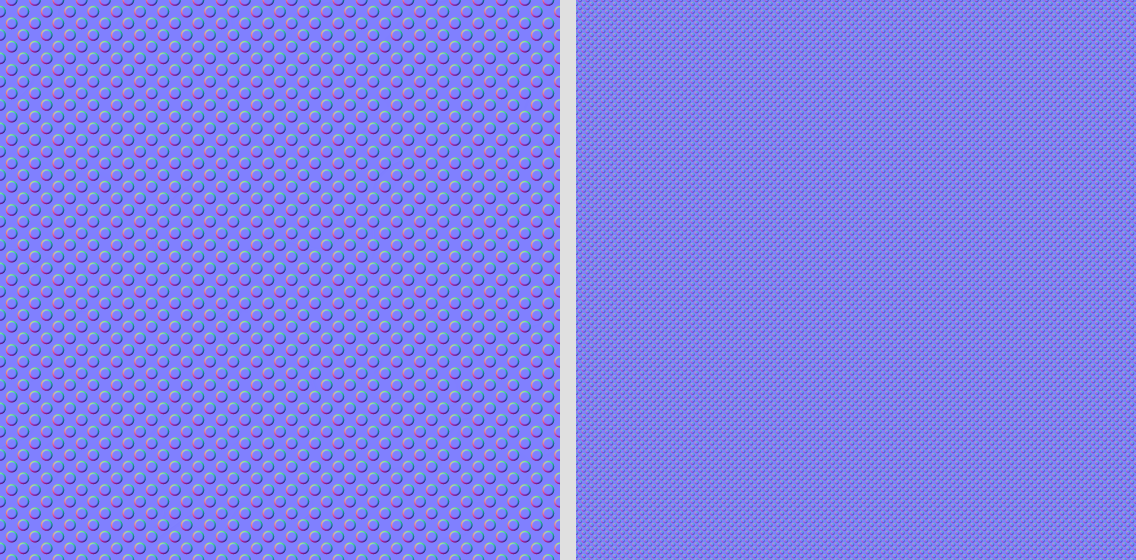
Left, the tile; right, the same tile 3 across and 3 down.
Write a Shadertoy shader that draws this texture map.

```glsl
const float REPEATS = 24.0;        // cells per side, two studs in each
const float STUD_RADIUS = 0.25;    // in cells
const float BEVEL_WIDTH = 0.08;    // in cells
const int SAMPLES = 4;             // per pixel side

vec2 hashDirection(vec2 cell, float seed) {
    float h = fract(sin(dot(cell, vec2(127.1, 311.7)) + seed) * 43758.5);
    return vec2(cos(6.2832 * h), sin(6.2832 * h));
}

// Wrapping gradient noise: value in x, derivative in yz
vec3 gradientNoise(vec2 p, float period, float seed) {
    vec2 cell = floor(p);
    vec2 f = p - cell;
    vec2 u = f * f * f * (f * (f * 6.0 - 15.0) + 10.0);
    vec2 du = 30.0 * f * f * (f * (f - 2.0) + 1.0);
    vec3 sum = vec3(0.0);
    for (int j = 0; j < 2; j++) {
        for (int i = 0; i < 2; i++) {
            vec2 corner = vec2(i, j);
            vec2 g = hashDirection(mod(cell + corner, period), seed);
            float ramp = dot(g, f - corner);
            vec2 w = mix(1.0 - u, u, corner);
            vec2 dw = (2.0 * corner - 1.0) * du;
            sum += vec3(w.x * w.y * ramp,
                        w.x * w.y * g + ramp * vec2(dw.x * w.y, w.x * dw.y));
        }
    }
    return sum;
}

// Offset from the nearest stud centre on the staggered grid
vec2 nearestStud(vec2 p) {
    vec2 a = fract(p + vec2(0.0, 0.5)) - 0.5;
    vec2 b = fract(p + vec2(0.5, 0.0)) - 0.5;
    return dot(a, a) < dot(b, b) ? a : b;
}

// Sideways tilt of a flat-topped stud with a rounded rim
vec2 studTilt(vec2 offset, float radius, float bevel) {
    float r = length(offset);
    float t = clamp((r - radius + bevel) / bevel, 0.0, 1.0);
    float steepness = sqrt(t) * step(r, radius);
    return steepness * offset / max(r, 0.001);
}

// Faint hairline grooves along noise contours, fading in patches
vec2 scratchTilt(vec2 uv, float period, float width, float seed) {
    vec3 n = gradientNoise(uv * period, period, seed);
    float slope = length(n.yz) + 0.05;
    float d = n.x / (slope * period * width);
    float patches = gradientNoise(uv * 8.0, 8.0, seed + 5.0).x;
    return n.yz / slope * d * exp(-d * d) * smoothstep(0.0, 0.35, patches);
}

vec3 surfaceColor(vec2 uv) {
    vec2 tilt = studTilt(nearestStud(uv * REPEATS), STUD_RADIUS, BEVEL_WIDTH);
    tilt += 0.06 * scratchTilt(uv, 5.0, 0.0015, 1.7);
    tilt += 0.06 * scratchTilt(uv, 9.0, 0.0012, 8.3);
    float facing = sqrt(max(0.0, 1.0 - dot(tilt, tilt)));
    return vec3(0.5 + 0.5 * tilt * vec2(-1.0, 1.0), facing);
}

void mainImage(out vec4 fragColor, in vec2 fragCoord) {
    // Average a grid of samples to smooth the thin rims
    vec3 color = vec3(0.0);
    for (int j = 0; j < SAMPLES; j++) {
        for (int i = 0; i < SAMPLES; i++) {
            vec2 jitter = (vec2(i, j) + 0.5) / float(SAMPLES) - 0.5;
            color += surfaceColor((fragCoord + jitter) / iResolution.xy);
        }
    }
    fragColor = vec4(color / float(SAMPLES * SAMPLES), 1.0);
}
```
